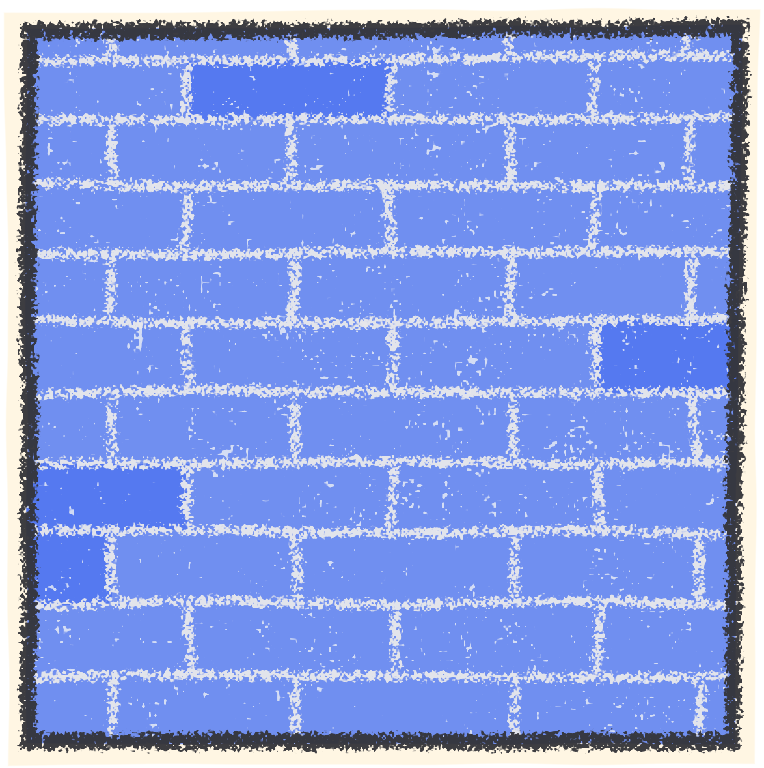
Reproduce this texture procedurally as a Shadertoy shader.

```glsl
// Blue brick wall with chalk mortar inside a charcoal frame on cream paper.

float hash(vec2 p) {
    vec3 q = fract(p.xyx * vec3(0.1031, 0.1030, 0.0973));
    q += dot(q, q.yzx + 33.33);
    return fract((q.x + q.y) * q.z);
}

float noise(vec2 p) {
    vec2 i = floor(p), f = fract(p);
    f = f * f * (3.0 - 2.0 * f);
    return mix(mix(hash(i), hash(i + vec2(1, 0)), f.x),
               mix(hash(i + vec2(0, 1)), hash(i + vec2(1, 1)), f.x), f.y);
}

// Grainy coverage of a stroke, from the distance to its centre line.
float stroke(vec2 p, float dist, float halfWidth, float density) {
    float grain = 0.6 * noise(p * 410.0) + 0.4 * noise(p * 215.0 + 37.0);
    float t = dist / halfWidth;
    return smoothstep(-0.1, 0.1, grain - 0.72 + density * (1.0 - t * t));
}

// Height of the k-th bed joint; courses get thinner towards the top.
float bedHeight(float k) {
    return 0.115 + 0.1 * k - 0.0012 * k * k - 0.007 * sin(0.63 * (k - 1.0));
}

// Position of the j-th upright joint; odd courses are shifted by half a brick.
float jointX(float row, float j) {
    if (mod(row, 2.0) > 0.5) return 0.246 + 0.267 * j + 0.0006 * (5.0 - row);
    return 0.147 + 0.2535 * j - 0.018 * sin(2.094 * j) + 0.0006 * (5.0 - row) * j;
}

void mainImage(out vec4 fragColor, in vec2 fragCoord) {
    vec2 p = fragCoord / iResolution.xy;
    float pixel = 1.0 / iResolution.y;

    // Bed joints: nearest line and the index of the course
    float row = 0.0, bedDist = 1.0;
    for (float k = 0.0; k < 10.0; k++) {
        float y = bedHeight(k) + 0.008 * (noise(vec2(p.x * 4.0, k * 7.0 + 3.0)) - 0.5);
        row += step(y, p.y);
        bedDist = min(bedDist, abs(p.y - y));
    }

    // Upright joints: nearest line and the index of the brick in its course
    float column = 0.0, uprightDist = 1.0;
    for (float j = 0.0; j < 4.0; j++) {
        float x = jointX(row, j) + 0.006 * (noise(vec2(p.y * 22.0, j * 5.0 + 9.0)) - 0.5);
        column += step(x, p.x);
        uprightDist = min(uprightDist, abs(p.x - x));
    }

    // Hand-drawn frame: signed distance, negative inside
    vec2 wobble = 0.005 * (vec2(noise(p.yx * 9.0), noise(p * 9.0 + 20.0)) - 0.5);
    vec2 q = p + wobble;
    vec2 low = vec2(0.037, 0.035);
    vec2 high = vec2(0.960 + 0.008 * q.y * q.y, 0.960 + 0.004 * q.x);
    vec2 outside = max(low - q, q - high);
    float frame = max(outside.x, outside.y);

    // Cream sheet with slightly crooked edges
    vec2 sheetLow = vec2(0.013 - 0.006 * p.y, 0.004) + wobble;
    vec2 sheetHigh = vec2(0.986 + 0.009 * p.y, 0.982 + 0.007 * p.x) + wobble;
    vec2 sheetOut = max(sheetLow - p, p - sheetHigh);
    float sheet = max(sheetOut.x, sheetOut.y);
    vec3 color = mix(vec3(1.0, 0.965, 0.89), vec3(1), smoothstep(-pixel, pixel, sheet));

    // Bricks, a few of them in a deeper blue
    float brick = row * 5.0 + column;
    bool accent = any(lessThan(abs(vec4(10, 15, 28, 46) - brick), vec4(0.5)));
    vec3 wall = accent ? vec3(0.335, 0.475, 0.94) : vec3(0.44, 0.56, 0.94);

    // Paper flecks showing through the paint, in loose clusters
    float fleck = 0.6 * noise(p * 250.0 + 11.0) + 0.28 * noise(p * 60.0)
                + 0.12 * noise(p * 14.0 + 5.0);
    wall = mix(wall, vec3(0.90, 0.92, 0.96), 0.85 * smoothstep(0.76, 0.83, fleck));

    // Chalk mortar, fading out under the frame
    float mortar = max(stroke(p, bedDist, 0.0085, 0.33),
                       stroke(p, uprightDist, 0.0090, 0.32));
    mortar *= smoothstep(0.004, 0.010, -frame);
    wall = mix(wall, vec3(0.91, 0.91, 0.92), 0.95 * mortar);
    color = mix(color, wall, smoothstep(0.003 + pixel, 0.003 - pixel, frame));

    // Charcoal frame with uneven pressure
    float pressure = 0.46 + 0.14 * noise(p * 17.0 + 50.0);
    float charcoal = stroke(p + 3.0, abs(frame), 0.0135, pressure);
    color = mix(color, vec3(0.20, 0.20, 0.22), 0.95 * charcoal);

    fragColor = vec4(color, 1.0);
}
```
